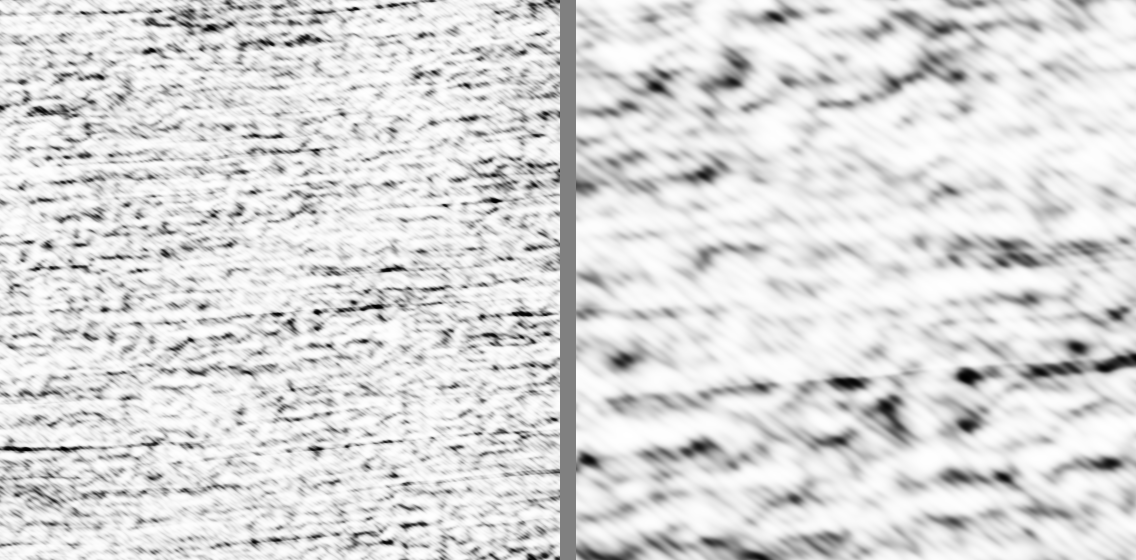
Left, the full canvas; right, a detail of the centre.
This texture is drawn by a WebGL 2 fragment shader. Its source:

```glsl
#version 300 es
precision highp float;

uniform vec2 u_resolution;
out vec4 fragColor;

// Random unit vector for a lattice point
vec2 latticeGradient(ivec2 cell) {
    uvec2 k = uvec2(cell + 32768);
    uint h = k.x * 1597334677u ^ k.y * 3812015801u;
    h = (h ^ (h >> 15)) * 2246822519u;
    h = (h ^ (h >> 13)) * 3266489917u;
    h ^= h >> 16;
    float angle = float(h & 65535u) * 6.28318 / 65536.0;
    return vec2(cos(angle), sin(angle));
}

float gradientNoise(vec2 p) {
    ivec2 cell = ivec2(floor(p));
    vec2 f = fract(p);
    vec2 w = f * f * f * (f * (f * 6.0 - 15.0) + 10.0);
    float a = dot(latticeGradient(cell), f);
    float b = dot(latticeGradient(cell + ivec2(1, 0)), f - vec2(1, 0));
    float c = dot(latticeGradient(cell + ivec2(0, 1)), f - vec2(0, 1));
    float d = dot(latticeGradient(cell + ivec2(1, 1)), f - vec2(1, 1));
    return mix(mix(a, b, w.x), mix(c, d, w.x), w.y);
}

// Straightens the gently rising, wavy grain
vec2 grainSpace(vec2 p) {
    float rise = 0.04 * p.x + 0.03 * p.x * p.x;
    float wave = 0.018 * gradientNoise(p * vec2(1.7, 2.3) + 4.3);
    float wobble = 0.004 * gradientNoise(p * vec2(11.0, 16.0) + 31.7);
    return vec2(p.x, p.y - rise + wave + wobble);
}

// Short dark flecks, stronger in some regions
float flecks(vec2 g) {
    vec2 bent = g + 0.006 * vec2(gradientNoise(g * 35.0 + 7.1), gradientNoise(g * 35.0 + 57.4));
    float strength = 1.0 + 0.7 * gradientNoise(g * vec2(3.0, 6.0) + 80.2);
    float small = gradientNoise(bent * vec2(44.0, 78.0) + 12.6);
    float wide = gradientNoise(bent * vec2(21.0, 64.0) + 140.8);
    return strength * (2.9 * small + 1.65 * wide);
}

// Long lines that run with the grain
float grainLines(vec2 g) {
    float broad = gradientNoise(g * vec2(3.2, 48.0) + 210.4);
    float fine = gradientNoise(g * vec2(5.0, 95.0) + 260.9);
    float streak = gradientNoise(g * vec2(2.3, 62.0) + 330.3);
    return 1.8 * broad + 1.6 * fine + 1.2 * smoothstep(0.22, 0.5, streak);
}

// Fine slanted hatching, falling to the right
float hatching(vec2 p) {
    vec2 along = vec2(0.82, -0.57);
    vec2 across = vec2(0.57, 0.82);
    vec2 q = vec2(dot(p, along), dot(p, across));
    return gradientNoise(q * vec2(48.0, 205.0) + 400.5);
}

void main() {
    vec2 p = gl_FragCoord.xy / u_resolution;
    vec2 g = grainSpace(p);

    // Sum the layers as ink density, then convert density to tone
    float density = flecks(g) + grainLines(g) + 1.6 * hatching(p);
    density += 1.0 * gradientNoise(p * vec2(4.0, 7.0) + 500.6);
    float tone = exp(-exp(1.05 * density - 2.42));

    fragColor = vec4(vec3(tone), 1.0);
}
```
